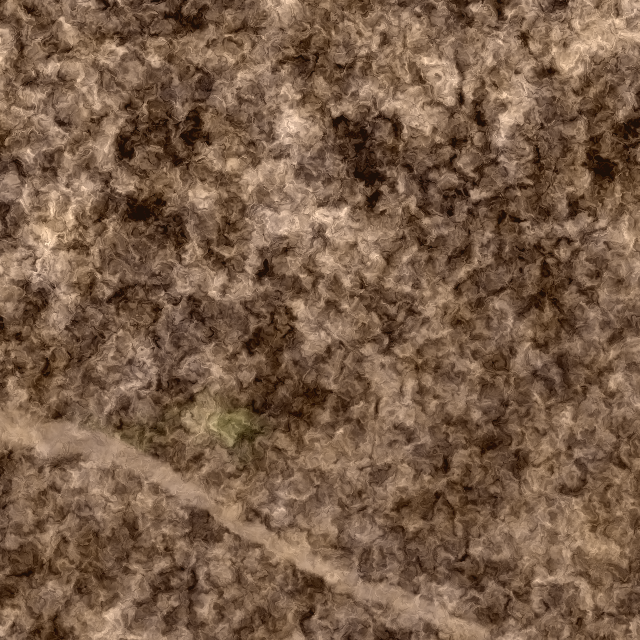
This texture is drawn by a Shadertoy shader. Its source:

```glsl
#define MEAN_COLOR vec3(0.462, 0.354, 0.270)
#define TONE_RANGE vec3(0.52, 0.49, 0.45)
#define GREEN_TINT vec3(-0.03, 0.02, -0.04)
#define STRAND_LAYERS 6
#define STRAND_CONTRAST 0.72
#define CLUMP_CONTRAST 1.15
#define GAP_CONTRAST 1.15
#define SPECKLE_CONTRAST 0.85
#define PATH_WIDTH 0.022
#define PATH_LIGHT 0.42

vec3 hash3(vec2 p) {
    vec3 q = fract(p.xyx * vec3(0.1031, 0.1030, 0.0973));
    q += dot(q, q.yxz + 33.33);
    return fract((q.xxy + q.yzz) * q.zyx);
}

float noise(vec2 p) {
    vec2 i = floor(p), f = fract(p);
    f = f * f * (3.0 - 2.0 * f);
    float low = mix(hash3(i).x, hash3(i + vec2(1, 0)).x, f.x);
    float high = mix(hash3(i + vec2(0, 1)).x, hash3(i + vec2(1, 1)).x, f.x);
    return mix(low, high, f.y);
}

// Layered noise centred on zero
float fbm(vec2 p) {
    float sum = 0.0, amp = 0.5;
    for (int i = 0; i < 4; i++) {
        sum += amp * (noise(p) - 0.5);
        p = mat2(1.6, 1.2, -1.2, 1.6) * p + 17.3;
        amp *= 0.6;
    }
    return sum;
}

float blob(vec2 p, vec2 center, vec2 radius) {
    vec2 d = (p - center) / radius;
    return exp(-dot(d, d));
}

// Bent dry stalks of varied strength, two per cell
float strands(vec2 p, float flow, float seed, float tone) {
    vec2 cell = floor(p);
    for (int k = 0; k < 18; k++) {
        int n = k / 2;
        vec2 id = cell + vec2(n % 3 - 1, n / 3 - 1);
        vec2 key = id + seed * 37.0 + float(k % 2) * 211.0 + 50.0;
        vec3 r = hash3(key), s = hash3(key + 91.7);
        float angle = flow + (r.z - 0.5) * 2.4;
        vec2 d = p - id - r.xy;
        vec2 q = vec2(dot(d, vec2(cos(angle), sin(angle))),
                      dot(d, vec2(-sin(angle), cos(angle))));
        q.y += (s.x - 0.5) * q.x * q.x;
        float halfLength = mix(0.35, 0.95, s.y);
        float halfWidth = mix(0.07, 0.16, fract(s.x * 7.0));
        float body = smoothstep(halfWidth, 0.0, abs(q.y))
                   * smoothstep(halfLength, halfLength * 0.2, abs(q.x));
        tone = mix(tone, 1.2 * s.z - 0.58, body * mix(0.3, 1.0, fract(s.y * 9.0)));
    }
    return tone;
}

// Large shaded hollows and sunlit tufts
float landTone(vec2 p) {
    float dark = blob(p, vec2(0.20, 0.60), vec2(0.07, 0.17))
               + blob(p, vec2(0.56, 0.76), vec2(0.04, 0.12))
               + blob(p, vec2(0.61, 0.56), vec2(0.06, 0.07))
               + blob(p, vec2(0.85, 0.70), vec2(0.15, 0.13))
               + blob(p, vec2(0.44, 0.36), vec2(0.06, 0.06))
               + blob(p, vec2(0.29, 0.07), vec2(0.04, 0.05))
               + 0.7 * blob(p, vec2(0.06, 0.12), vec2(0.12, 0.09));
    float light = blob(p, vec2(0.08, 0.77), vec2(0.13, 0.15))
                + blob(p, vec2(0.37, 0.68), vec2(0.09, 0.13))
                + blob(p, vec2(0.70, 0.89), vec2(0.16, 0.09))
                + 2.0 * blob(p, vec2(0.22, 0.01), vec2(0.06, 0.03));
    float along = clamp((p.x - 0.70) / 0.15, 0.0, 1.0);
    float ridge = length(p - mix(vec2(0.70, 0.64), vec2(0.85, 0.42), along));
    return 0.20 * light - 0.34 * dark + 0.18 * smoothstep(0.03, 0.0, ridge);
}

void mainImage(out vec4 fragColor, in vec2 fragCoord) {
    vec2 p = fragCoord / iResolution.y;
    vec2 warp = vec2(fbm(p * 9.0), fbm(p * 9.0 + 40.0));
    vec2 curl = vec2(fbm(p * 42.0 + 5.0), fbm(p * 42.0 + 60.0));
    vec2 w = p + 0.10 * warp + 0.03 * curl;

    // Tall brush above, short stubble toward the lower right
    float brush = smoothstep(0.25, 0.65, w.y - 0.25 * (w.x - 0.4));
    float flow = 6.3 * noise(p * 9.0 + 3.0) + 3.0 * warp.x - 0.7;

    // Strand layers from coarse to fine over ragged speckle
    vec2 ragged = p + 0.035 * curl;
    float speckle = fbm(ragged * 85.0);
    float fiber = 0.8 * speckle;
    for (int i = 0; i < STRAND_LAYERS; i++) {
        float f = float(i);
        float layer = strands(ragged * (19.0 + 9.0 * f), flow + 0.5 * f, f + 1.0, fiber);
        fiber = mix(fiber, layer, mix(smoothstep(0.0, 4.0, f), 1.0, brush));
    }

    // Tufts, with small deep gaps between them
    float clump = fbm(w * 12.0 + 8.0);
    float gap = fbm(w * 36.0 + 21.0);
    float tone = landTone(w) + 0.045
               + CLUMP_CONTRAST * mix(0.6, 1.1, brush) * clump
               + GAP_CONTRAST * mix(0.85, 1.1, brush) * gap
               + SPECKLE_CONTRAST * speckle
               + STRAND_CONTRAST * mix(0.6, 0.95, brush) * fiber;

    // Worn track crossing the lower slope
    float bend = (p.x - 0.2) / 0.1;
    float track = 0.345 - 0.45 * p.x + 0.04 * exp(-bend * bend);
    float offset = (p.y - track + 0.03 * warp.y + 0.02 * curl.x) / 1.1;
    float width = PATH_WIDTH * mix(1.7, 0.85, smoothstep(0.0, 0.4, p.x));
    float path = smoothstep(width, width * 0.45, abs(offset))
               * smoothstep(0.85, 0.65, p.x);
    tone = mix(tone, PATH_LIGHT + 0.4 * fiber + 0.5 * gap, path * 0.9);

    // Earth tones with slight hue drift and a little living green
    float green = blob(w, vec2(0.36, 0.32), vec2(0.05, 0.035))
                + 0.4 * blob(w, vec2(0.22, 0.345), vec2(0.09, 0.025));
    vec3 color = MEAN_COLOR + TONE_RANGE * tone;
    color += vec3(0.02, 0.0, -0.05) * 1.3 * fbm(p * 14.0 + 70.0);
    color += GREEN_TINT * green * (1.0 - path);
    fragColor = vec4(clamp(max(color, vec3(0.11, 0.06, 0.03)), 0.0, 1.0), 1.0);
}
```
